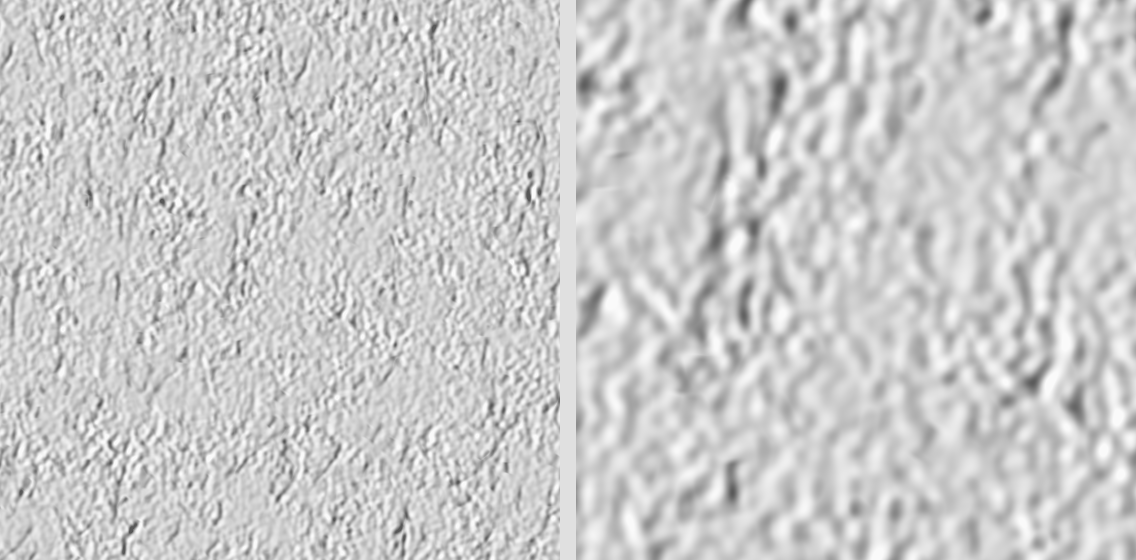
Left: the whole. Right: its middle third, enlarged.
Give the GLSL for this texture, as a three.js fragment shader.

```glsl
// Rough grey plaster: a height field of fine grain and scattered trowel
// scratches, lit from the side by differencing the height along the light.
// Clustered pits and groove floors add the deeper shadows.

varying vec2 vUv;

vec2 hash2(vec2 p) {
  vec3 q = fract(p.xyx * vec3(0.1031, 0.1030, 0.0973));
  q += dot(q, q.yzx + 33.33);
  return fract((q.xx + q.yz) * q.zy);
}

float cornerSlope(vec2 cell, vec2 offset) {
  float angle = 6.2832 * hash2(cell + 57.0).x;
  return dot(vec2(cos(angle), sin(angle)), offset);
}

float gradientNoise(vec2 p) {
  vec2 i = floor(p), f = fract(p);
  vec2 u = f * f * f * (f * (f * 6.0 - 15.0) + 10.0);
  vec2 e = vec2(1.0, 0.0);
  return mix(
    mix(cornerSlope(i, f), cornerSlope(i + e, f - e), u.x),
    mix(cornerSlope(i + e.yx, f - e.yx), cornerSlope(i + 1.0, f - 1.0), u.x), u.y);
}

// Depth of curved scratches, one per grid cell, some cells left empty.
float scratches(vec2 p, float grid, float width, float share) {
  vec2 g = p * grid, home = floor(g);
  float depth = 0.0;
  for (int y = -1; y <= 1; y++) {
    for (int x = -1; x <= 1; x++) {
      vec2 cell = home + vec2(float(x), float(y));
      vec2 place = hash2(cell + grid), shape = hash2(cell + grid + 19.0);
      vec2 kind = hash2(cell + grid + 71.0);
      vec2 q = g - cell - place;

      // Upright near the top, leaning to the right lower down.
      float lean = mix(-0.3, 0.45, shape.x) + 0.4 * (1.0 - p.y);
      float along = dot(q, vec2(sin(lean), cos(lean)));
      float across = dot(q, vec2(cos(lean), -sin(lean)));
      across += (kind.y - 0.5) * 0.5 * along * along;

      float reach = mix(0.25, 0.8, shape.y * shape.y);
      float fade = 1.0 - smoothstep(reach * 0.65, reach, abs(along));
      float line = across / (width * grid);
      depth = max(depth, exp(-line * line) * fade * step(kind.x, share));
    }
  }
  return depth;
}

// Both scratch sizes, with wandering edges and broken strength.
float grooves(vec2 p) {
  vec2 wander = vec2(gradientNoise(p * 30.0 + 3.0), gradientNoise(p * 30.0 + 40.0));
  vec2 q = p + 0.009 * wander;
  float broken = 0.85 + 0.8 * gradientNoise(p * 38.0 + 11.0);
  return broken * max(scratches(q, 7.0, 0.0052, 0.6),
                      0.9 * scratches(q, 18.0, 0.0052, 0.5));
}

float grain(vec2 p) {
  vec2 q = p + 0.004 * gradientNoise(p * 25.0 + 8.0);
  q.x -= 0.08 * q.y;
  return gradientNoise(q * vec2(82.0, 74.0) + 20.0)
       + 0.6 * gradientNoise(q * vec2(50.0, 44.0) + 90.0);
}

void main() {
  vec2 light = 0.0034 * vec2(1.0, -0.2);
  vec2 ahead = vUv + light, behind = vUv - light;

  // Smooth and rough patches.
  float patches = gradientNoise(vUv * 8.0 + 5.0) + 0.8 * gradientNoise(vUv * 19.0 + 31.0);
  float roughness = clamp(1.0 + 1.1 * patches, 0.45, 1.7);

  // Relief: walls facing away from the light are dark, the others bright.
  float grooveAhead = grooves(ahead), grooveBehind = grooves(behind);
  float slope = roughness * (grain(ahead) - grain(behind));
  slope -= 0.75 * (grooveAhead - grooveBehind);
  float tone = 0.235 * slope - 0.07 * (grooveAhead + grooveBehind);

  // Pits and low bumps, gathered in the rough patches.
  float bumps = gradientNoise(vUv * vec2(46.0, 32.0) + 63.0);
  float pits = smoothstep(0.12, 0.6, gradientNoise(vUv * vec2(64.0, 48.0) + 14.0));
  tone += roughness * (0.06 * bumps - 0.13 * pits);

  // Highlights are softened, shadows run deeper.
  tone = tone > 0.0 ? tone / (1.0 + 1.2 * tone) : tone * (1.0 - 0.4 * tone);
  gl_FragColor = vec4(vec3(clamp(0.816 + tone, 0.34, 0.98)), 1.0);
}
```
